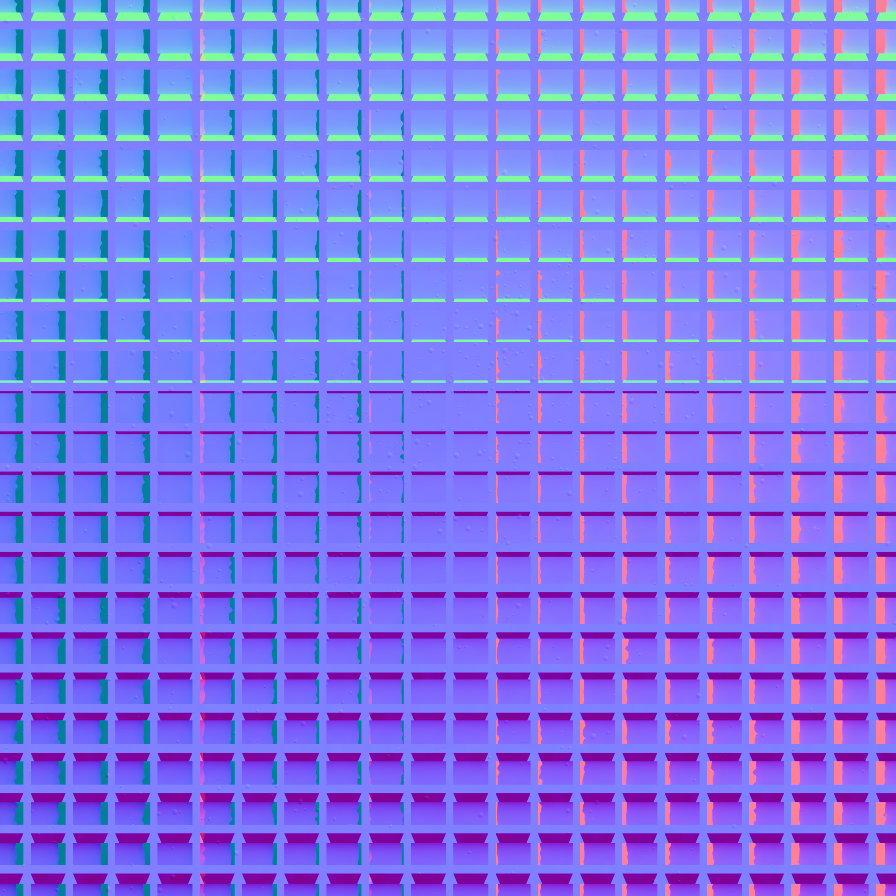
Write a Shadertoy shader that draws this texture map.

```glsl
// Tangent-space normal map of a recessed grid whose side walls open up away from the centre.

float hash(vec2 p) {
    vec3 v = fract(p.xyx * vec3(0.1031, 0.1030, 0.0973));
    v += dot(v, v.yzx + 33.33);
    return fract((v.x + v.y) * v.z);
}

float noise(vec2 p) {
    vec2 i = floor(p), f = fract(p);
    f = f * f * (3.0 - 2.0 * f);
    return mix(mix(hash(i), hash(i + vec2(1, 0)), f.x),
               mix(hash(i + vec2(0, 1)), hash(i + vec2(1, 1)), f.x), f.y);
}

// Coverage of the region where d is below the limit.
float below(float d, float limit, float soft) {
    return 1.0 - smoothstep(limit - soft, limit + soft, d);
}

// Slope of sparse round pebbles, one at most per grid square.
vec2 pebbles(vec2 uv, float scale, float density) {
    vec2 id = floor(uv * scale);
    vec2 centre = 0.3 + 0.4 * vec2(hash(id + 3.1), hash(id + 17.7));
    vec2 offset = fract(uv * scale) - centre;
    float radius = mix(0.12, 0.28, hash(id + 41.3));
    float bump = smoothstep(radius, radius * 0.6, length(offset));
    return offset / radius * bump * step(hash(id), density) * 0.32;
}

void mainImage(out vec4 fragColor, in vec2 fragCoord) {
    vec2 uv = fragCoord / iResolution.xy;
    vec2 grid = uv * vec2(21.2, 22.29) - vec2(0.724, 0.77);
    vec2 cell = floor(grid), f = fract(grid);
    vec2 opening = vec2(0.83, 0.79);
    float soft = 12.0 / iResolution.y;

    // Visible wall: its direction, distance and width
    vec2 away = cell - vec2(9.5, 11.5);
    vec2 side = sign(away);
    vec2 d = mix(opening - f, f, step(0.0, side));
    vec2 wall = vec2(0.05, 0.055) + vec2(0.016, 0.017) * (abs(away) - vec2(1.5, 0.5));
    float hasSide = step(1.0, abs(away.x)) * (cell.x == 3.0 ? 0.0 : 1.0);
    float rough = noise(uv * 210.0) - 0.5;
    float wear = smoothstep(0.35, 0.75, noise(grid * 0.7 + 9.0));
    wall.x *= 0.8 + 0.4 * hash(vec2(cell.x + 30.0, 5.0));
    wall.x = (wall.x + rough * (0.03 + 0.08 * wear)) * hasSide;

    // Floor curving up towards the visible walls
    vec2 strength = clamp(abs(away) / 10.5, 0.0, 1.0);
    vec2 curve = exp(-max(d - wall, 0.0) / vec2(0.14, 0.22));
    vec2 slope = side * strength * (vec2(0.12, 0.16) + vec2(0.35, 0.62) * curve);

    // Side wall, then top or bottom wall with mitred ends
    slope = mix(slope, vec2(side.x * 0.98, 0.0), below(d.x, wall.x, soft) * hasSide);
    float ends = min(f.x, opening.x - f.x);
    float mitre = 1.0 - below(ends, 0.4 * d.y, soft);
    vec2 ledge = vec2(0.0, side.y * 0.98) * mitre;
    slope = mix(slope, ledge, below(d.y, wall.y, soft));

    // Flat bars between openings
    vec2 border = min(f, opening - f);
    float inside = 1.0 - below(min(border.x, border.y), 0.0, soft);
    slope *= inside;

    // Chipped strips along two columns
    float strip = cell.x == 4.0 ? 0.10 : (cell.x == 8.0 ? 0.04 : 0.0);
    float chipped = below(f.x, strip + rough * 0.08, soft) * step(0.01, strip);
    slope.x += chipped * (0.35 + 0.4 * noise(uv * 160.0)) * step(f.y, opening.y);

    // Grit, denser just right of the centre, and fine surface waviness
    float cluster = exp(-40.0 * dot(uv - vec2(0.57, 0.58), uv - vec2(0.57, 0.58)));
    float density = 0.015 + 0.05 * wear + 0.18 * cluster;
    slope += pebbles(uv, 70.0, density) + pebbles(uv + 0.37, 115.0, density);
    slope += 0.025 * (vec2(noise(uv * 90.0), noise(uv * 90.0 + 50.0)) - 0.5);

    // Pack the unit normal into colour
    slope /= max(1.0, length(slope));
    vec3 normal = vec3(slope, sqrt(max(0.0, 1.0 - dot(slope, slope))));
    fragColor = vec4(normal * 0.5 + 0.5, 1.0);
}
```
